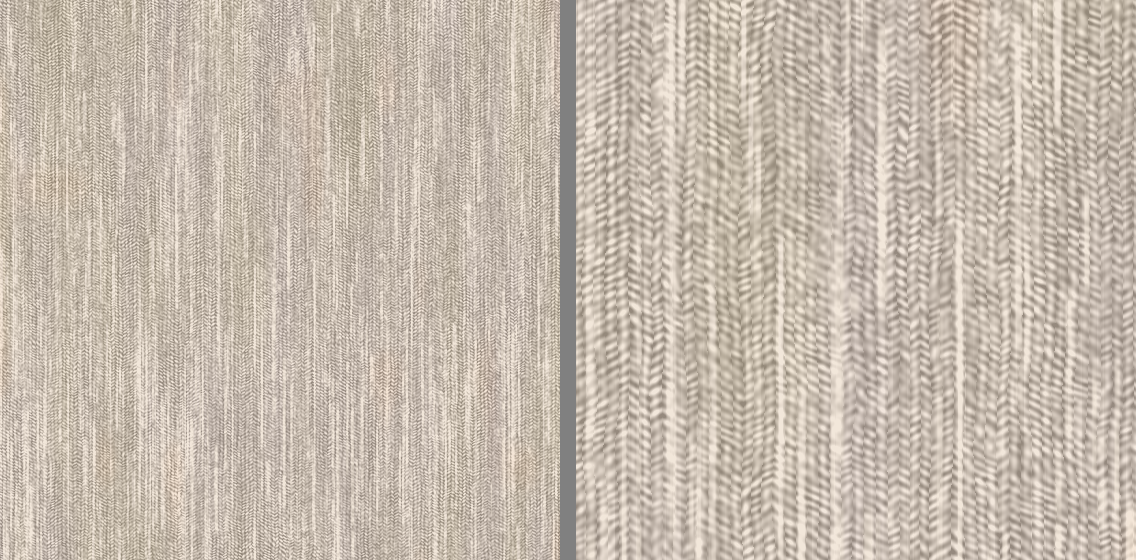
Left: the whole. Right: its middle third, enlarged.
This texture is drawn by a three.js fragment shader. Its source:

```glsl
// Woven beige wallcovering: fine vertical threads of small broken stitches,
// crossed by sparse, thin pale streaks and faint olive and peach tinting.
// Built from per-thread value noise, jittered cosine stitches and streak layers.
varying vec2 vUv;

const float TAU = 6.2831853;

float hash(vec2 p) {
  vec3 q = fract(vec3(p.xyx) * 0.1031);
  q += dot(q, q.yzx + 33.33);
  return fract((q.x + q.y) * q.z);
}

float noise(vec2 p) {
  vec2 cell = floor(p);
  vec2 f = fract(p);
  f = f * f * (3.0 - 2.0 * f);
  float low = mix(hash(cell), hash(cell + vec2(1.0, 0.0)), f.x);
  float high = mix(hash(cell + vec2(0.0, 1.0)), hash(cell + vec2(1.0, 1.0)), f.x);
  return mix(low, high, f.y);
}

// Short slanted stitches, uneven in pitch and strength, with gaps between threads
float weave(vec2 uv) {
  float x = uv.x * 150.0 + 0.6 * noise(uv * vec2(40.0, 30.0));
  float thread = floor(x);
  float across = fract(x) - 0.5;
  float slant = hash(vec2(thread, 7.0)) < 0.4 ? -0.6 : 0.6;
  float phase = uv.y * 165.0 + slant * across + hash(vec2(thread, 3.0));
  phase += 1.3 * noise(vec2(thread, uv.y * 45.0));
  float strength = 0.3 + 0.9 * noise(vec2(thread + 31.0, uv.y * 110.0));
  float gap = 0.25 + 0.5 * noise(vec2(thread + 73.0, uv.y * 25.0));
  return strength * cos(TAU * phase) + gap * cos(TAU * across);
}

// Pale yarns: a few columns fade in and out along their length
float streaks(vec2 uv, float columns, float seed) {
  float x = uv.x * columns + 0.2 * noise(vec2(seed, uv.y * 9.0));
  float column = floor(x) + seed;
  float pace = hash(vec2(column, 11.0));
  float level = noise(vec2(column, uv.y * (2.0 + 6.0 * pace) + 40.0 * pace));
  level += 0.16 * (noise(vec2(column, uv.y * 70.0)) - 0.5);
  float body = 1.0 - smoothstep(0.15, 0.5, abs(fract(x) - 0.5));
  return body * smoothstep(0.76, 0.95, level);
}

void main() {
  vec2 uv = vUv;

  // Faint bands, single thread tones and fine fibre grain
  float band = noise(uv * vec2(38.0, 5.0)) - 0.5;
  float yarn = noise(vec2(floor(uv.x * 230.0), uv.y * 9.0)) - 0.5;
  float grain = noise(uv * vec2(300.0, 270.0) + 19.0) - 0.5;

  // Overlaid streak layers, from wider yarns to thin ones
  float pale = 0.0;
  for (int i = 0; i < 3; i++) {
    float layer = float(i);
    pale = max(pale, streaks(uv, 115.0 + 55.0 * layer, 61.0 * layer + 5.0));
  }

  // Stitch contrast varies by patch and flattens on the pale yarns
  float relief = mix(0.2, 0.42, noise(uv * vec2(34.0, 9.0) + 50.0));
  float tone = 0.45 + 0.13 * band + 0.24 * yarn + 0.48 * grain;
  tone += relief * weave(uv) * (1.0 - 0.6 * pale) + 0.42 * pale;
  tone = clamp(tone, -0.05, 1.0);

  vec3 shadow = vec3(0.60, 0.555, 0.505);
  vec3 cream = vec3(0.95, 0.905, 0.855);
  vec3 color = mix(shadow, cream, tone);

  // Slight olive shifts by band, with rare peach patches
  float olive = noise(uv * vec2(26.0, 4.0) + 80.0) - 0.45;
  float peach = smoothstep(0.75, 0.98, noise(uv * vec2(16.0, 6.0) + 120.0));
  color += (1.0 - pale) * olive * vec3(-0.002, 0.004, -0.035);
  color += peach * vec3(0.014, -0.004, -0.018);

  gl_FragColor = vec4(color, 1.0);
}
```
